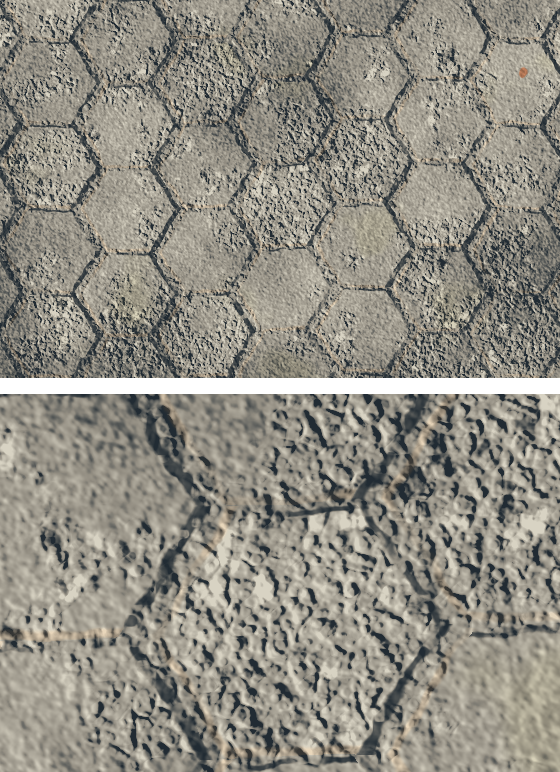
Top: the whole. Bottom: its middle third, enlarged.
This texture is drawn by a Shadertoy shader. Its source:

```glsl
// Weathered hexagonal concrete pavers with gritty joints, lit from the lower left.
#define ROW 0.2235                 // vertical pitch of the pavers
#define STRETCH 1.068              // horizontal stretch of the hexagons
#define ORIGIN vec2(0.754, 0.463)  // centre of one paver
#define JOINT vec2(0.0140, 0.0085) // half widths: diagonal, horizontal
#define AWAY vec2(0.0029, 0.0012)  // step pointing away from the light
#define WEAR 0.50                  // share of chipped surface
#define RELIEF 0.88                // strength of the surface shading
#define GRAIN 0.38                 // strength of the fine sand
#define PATCHES 0.62               // strength of the broad stains

const vec3 SHADOW = vec3(0.13, 0.17, 0.20);
const vec3 CEMENT = vec3(0.57, 0.55, 0.505);
const vec3 BRIGHT = vec3(0.80, 0.78, 0.72);
const vec3 SAND = vec3(0.62, 0.55, 0.46);
const vec3 MOSS = vec3(0.53, 0.51, 0.40);
const vec3 LEAF = vec3(0.60, 0.40, 0.29);

float hash(vec2 p) {
    return fract(sin(dot(p, vec2(127.1, 311.7))) * 43758.545);
}

float noise(vec2 p) {
    vec2 i = floor(p), f = fract(p);
    f = f * f * (3.0 - 2.0 * f);
    return mix(mix(hash(i), hash(i + vec2(1, 0)), f.x),
               mix(hash(i + vec2(0, 1)), hash(i + vec2(1, 1)), f.x), f.y);
}

float fbm(vec2 p) {
    float sum = 0.0, amp = 0.53;
    for (int i = 0; i < 4; i++) {
        sum += amp * noise(p);
        p = mat2(1.6, 1.2, -1.2, 1.6) * p + 5.3;
        amp *= 0.5;
    }
    return sum;
}

// Height of randomly sized, steep-sided stones
float stones(vec2 p) {
    vec2 cell = floor(p);
    float h = 0.0;
    for (int y = -1; y <= 1; y++)
    for (int x = -1; x <= 1; x++) {
        vec2 c = cell + vec2(x, y);
        vec2 d = p - c - vec2(hash(c), hash(c + 17.3));
        float size = 0.35 + 0.45 * hash(c + 41.7);
        h = max(h, size * (1.0 - smoothstep(0.4, 1.0, length(d) / size)));
    }
    return h;
}

float relief(vec2 p, float rough) {
    vec2 r = mat2(0.8, 0.6, -0.6, 0.8) * p;
    vec2 warped = r + 0.012 * vec2(noise(r * 80.0), noise(r * 80.0 + 9.0));
    return 0.35 * noise(r * 80.0) + 0.45 * noise(r * 165.0)
         + rough * (1.05 * stones(warped * 55.0) + 0.45 * stones(r * 115.0));
}

// Offset from the nearest paver centre (xy) and its identity (zw)
vec4 hexCell(vec2 q) {
    vec2 s = vec2(1.7320508, 1.0) * ROW;
    vec2 ia = floor(q / s + 0.5), ib = floor(q / s) + 0.5;
    vec2 a = q - ia * s, b = q - ib * s;
    return dot(a, a) < dot(b, b) ? vec4(a, ia) : vec4(b, ib);
}

// Soft band covering the distances from -width to 0
float band(float d, float width, float soft) {
    return smoothstep(-width - soft, -width + soft, d) * (1.0 - smoothstep(-soft, soft, d));
}

void mainImage(out vec4 fragColor, in vec2 fragCoord) {
    vec2 p = fragCoord / iResolution.y;
    float soft = max(0.0014, 0.8 / iResolution.y);

    // Paver layout with a slight drift of the rows and loose placement
    vec2 q = p - ORIGIN;
    q.y += 0.0096 * (1.0 + cos(4.9 * (p.x - 0.3)));
    q.x /= STRETCH;
    q += 0.005 * (vec2(noise(p * 28.0), noise(p * 28.0 + 31.0)) - 0.5);
    vec4 cell = hexCell(q);
    vec2 id = cell.zw;
    float tile = hash(id + 3.7);
    vec2 l = cell.xy + 0.006 * (vec2(hash(id + 11.1), hash(id + 23.9)) - 0.5);

    // Distances to the face edges, positive inside
    float chip = 0.009 * (fbm(p * 48.0) - 0.5);
    float diag = 0.5 * ROW - dot(abs(l), vec2(0.866, 0.5)) - JOINT.x + chip;
    float flatEdge = 0.5 * ROW - abs(l.y) - JOINT.y + chip;
    float face = smoothstep(-0.002, 0.002, min(diag, flatEdge));

    // Chipped patches and relief shading
    float rough = smoothstep(0.40, 0.62, fbm(p * 13.0) + 0.35 * (tile - 0.5) + WEAR - 0.5);
    rough = mix(0.8, 0.15 + 0.85 * rough, face);
    float slope = relief(p + AWAY, rough) - relief(p, rough);
    float tone = mix(0.47, 0.555 + 0.16 * (hash(id + 8.2) - 0.5), face);
    tone += PATCHES * (fbm(p * 6.0 + 4.0) - 0.5);
    tone += RELIEF * slope + GRAIN * (noise(p.yx * 250.0 + p * 60.0) - 0.5);
    tone -= 0.30 * rough * smoothstep(0.10, 0.36, -slope);
    tone -= 0.40 * rough * smoothstep(0.62, 0.76, fbm(p * 50.0 + 8.0));
    tone += 0.50 * rough * face * smoothstep(0.66, 0.76, fbm(p * 36.0 + 27.0));

    // Sandy lips on the lit sides
    float lip = l.x < 0.0 ? band(diag, 0.007, 0.002) * step(0.0, flatEdge + JOINT.y) : 0.0;
    lip = max(lip, l.y < 0.0 ? band(flatEdge, 0.008, 0.002) * step(0.0, diag) : 0.0);
    lip *= 0.35 + 0.65 * smoothstep(0.25, 0.55, noise(p * 22.0 + 14.0));

    // Ragged cast shadows on the far sides, broken by grit
    float side = hash(id + 0.37 * sign(l.y) + 5.1);
    float width = JOINT.x * (0.1 + 0.45 * side + 0.9 * fbm(p * 26.0 + 6.0));
    float shade = l.x > 0.0 ? band(diag, width, 0.0018) : 0.0;
    shade *= 0.45 + 0.55 * smoothstep(0.25, 0.5, 0.5 * side + 0.6 * noise(p * 12.0 + 50.0));
    shade *= 1.0 - 0.75 * smoothstep(0.60, 0.78, noise(p * 105.0 + 3.0));
    float crack = l.y > 0.0 ? band(flatEdge, 0.005, soft) * step(0.0, diag) : 0.0;
    shade = max(shade, crack * smoothstep(0.35, 0.65, noise(p * 34.0)));
    tone = mix(tone + 0.10 * lip, 0.16 * noise(p * 150.0) + 0.2 * slope, 0.95 * shade);

    // Tone to colour, then sand, moss and one fallen leaf
    tone = clamp(tone, 0.0, 1.1);
    vec3 color = tone < 0.5 ? mix(SHADOW, CEMENT, tone * 2.0) : mix(CEMENT, BRIGHT, tone * 2.0 - 1.0);
    color = mix(color, SAND * (0.45 + tone), 0.6 * lip * (1.0 - shade));
    color = mix(color, MOSS * (0.5 + tone), 0.3 * face * smoothstep(0.62, 0.8, fbm(p * 5.0 + 70.0)));
    float leaf = length((p - vec2(1.383, 0.808)) * vec2(1.0, 0.75)) - 0.011 + chip;
    color = mix(color, LEAF * (0.7 + 0.6 * tone), 1.0 - smoothstep(-soft, soft, leaf));
    fragColor = vec4(color, 1.0);
}
```
